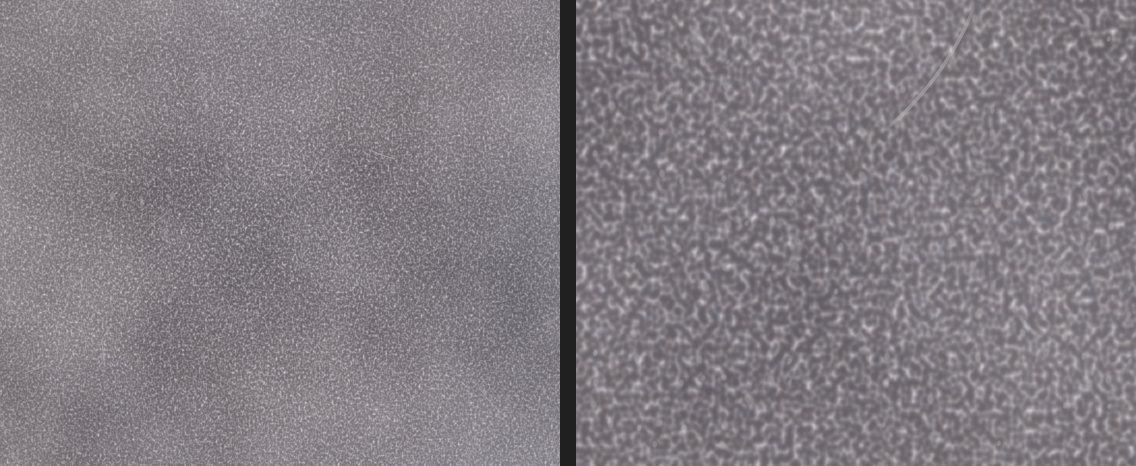
Left: the whole. Right: its middle third, enlarged.
A Shadertoy shader for this texture:

```glsl
// Worn grey metal sheet: fine speckled grain, soft clouding, pale flecks and hairline scratches.

const vec3  BASE_COLOR     = vec3(0.519, 0.499, 0.520);
const vec3  FLECK_COLOR    = vec3(0.70, 0.68, 0.69);
const vec3  WARM_TINT      = vec3(0.012, 0.0, -0.012);
const float GRAIN_FREQ     = 225.0;  // cells per canvas height
const float GRAIN_CONTRAST = 0.19;
const float GRAIN_SKEW     = 0.65;   // favours bright grains over dark ones
const float CLOUD_CONTRAST = 0.085;
const float EDGE_LIGHT     = 0.045;
const float SPECK_FREQ     = 62.0;
const float SMUDGE_FREQ    = 15.0;
const int   SCRATCH_COUNT  = 11;
const float SCRATCH_WIDTH  = 0.0013;

// Integer hash giving two values in 0..1
vec2 hash2(vec2 cell) {
    uvec2 q = uvec2(ivec2(cell) + 32768) * uvec2(1597334673u, 3812015801u);
    uint n = (q.x ^ q.y) * 1597334673u;
    n = (n ^ (n >> 15)) * 2246822519u;
    n ^= n >> 13;
    uint m = n * 3266489917u;
    m ^= m >> 16;
    return vec2(n & 65535u, m & 65535u) / 65535.0;
}

vec2 gradient(vec2 cell) {
    float a = 6.28318 * hash2(cell).x;
    return vec2(cos(a), sin(a));
}

// Gradient noise, about -0.7..0.7
float noise(vec2 p) {
    vec2 i = floor(p), f = p - i;
    vec2 u = f * f * f * (f * (f * 6.0 - 15.0) + 10.0);
    vec2 e = vec2(1.0, 0.0);
    float low  = mix(dot(gradient(i), f), dot(gradient(i + e), f - e), u.x);
    float high = mix(dot(gradient(i + e.yx), f - e.yx), dot(gradient(i + 1.0), f - 1.0), u.x);
    return mix(low, high, u.y);
}

mat2 rotation(float a) {
    return mat2(cos(a), sin(a), -sin(a), cos(a));
}

// One upright pale spot per chosen cell, kept inside its cell
float spots(vec2 p, float freq, float density, vec2 radius, float seed) {
    vec2 cell = floor(p * freq);
    vec2 pick = hash2(cell + seed);
    vec2 jitter = 0.3 + 0.4 * hash2(cell + seed + 517.0);
    vec2 d = (fract(p * freq) - jitter) / (radius * mix(0.6, 1.2, pick.y));
    d.x += 0.5 * (pick.y - 0.5) * d.y;
    return step(pick.x, density) * (1.0 - smoothstep(0.35, 1.0, length(d)));
}

// Gently bent hairlines that fade towards both ends
float scratches(vec2 p, float aspect, float pixel) {
    float mask = 0.0;
    for (int i = 0; i < SCRATCH_COUNT; i++) {
        vec2 id = vec2(float(i), 901.0);
        vec2 center = hash2(id) * vec2(aspect, 1.0);
        vec2 shape = hash2(id + 40.0);
        vec2 look = hash2(id + 80.0);
        vec2 q = rotation(3.14159 * shape.x) * (p - center);
        float halfLength = mix(0.02, 0.07, shape.y);
        float bend = (look.x - 0.5) * 5.0;
        float dist = abs(q.y - bend * q.x * q.x);
        float body = 1.0 - smoothstep(SCRATCH_WIDTH - 0.5 * pixel, SCRATCH_WIDTH + 0.5 * pixel, dist);
        float ends = 1.0 - smoothstep(0.6, 1.0, abs(q.x) / halfLength);
        mask = max(mask, body * ends * mix(0.3, 0.75, look.y));
    }
    return mask;
}

void mainImage(out vec4 fragColor, in vec2 fragCoord) {
    float pixel = 1.0 / iResolution.y;
    float aspect = iResolution.x * pixel;
    vec2 p = fragCoord * pixel;
    vec2 fromCenter = (p - vec2(0.5 * aspect, 0.5)) * 2.0;
    float edge = smoothstep(0.2, 1.4, length(fromCenter));

    // Broad clouding, lighter towards the rim
    float cloud = noise(p * 2.1 + 7.3) + 0.6 * noise(p * 5.0 + 31.7) + 0.35 * noise(p * 13.0 + 3.1);
    float tone = CLOUD_CONTRAST * cloud + EDGE_LIGHT * (edge - 0.4);

    // Fine grain in two rotated layers, slightly upright
    vec2 g = p * GRAIN_FREQ * vec2(1.0, 0.9);
    float grain = noise(g) + 0.75 * noise(rotation(0.6) * g * 0.61 + 19.4);
    grain += GRAIN_SKEW * (grain * grain - 0.07);
    tone += GRAIN_CONTRAST * grain * mix(1.08, 0.85, edge);

    // Faint warm and cool tint, by grain and by area
    float tint = noise(g * 0.5 + 71.0) + noise(p * 1.6 + 53.0) - 0.35 * fromCenter.x;
    vec3 color = BASE_COLOR + tone + WARM_TINT * tint;

    // Pale wear: tiny specks, upright smudges, scratches
    float wear = 0.45 * spots(p, SPECK_FREQ, 0.28, vec2(0.20, 0.27), 100.0);
    float patchy = 0.7 + 0.6 * noise(g * 0.4 + 11.0);
    wear = max(wear, 0.55 * patchy * spots(p, SMUDGE_FREQ, 0.2, vec2(0.08, 0.19), 300.0));
    wear = max(wear, scratches(p, aspect, pixel));
    color = mix(color, max(color, FLECK_COLOR), wear);

    fragColor = vec4(clamp(color, 0.0, 1.0), 1.0);
}
```
